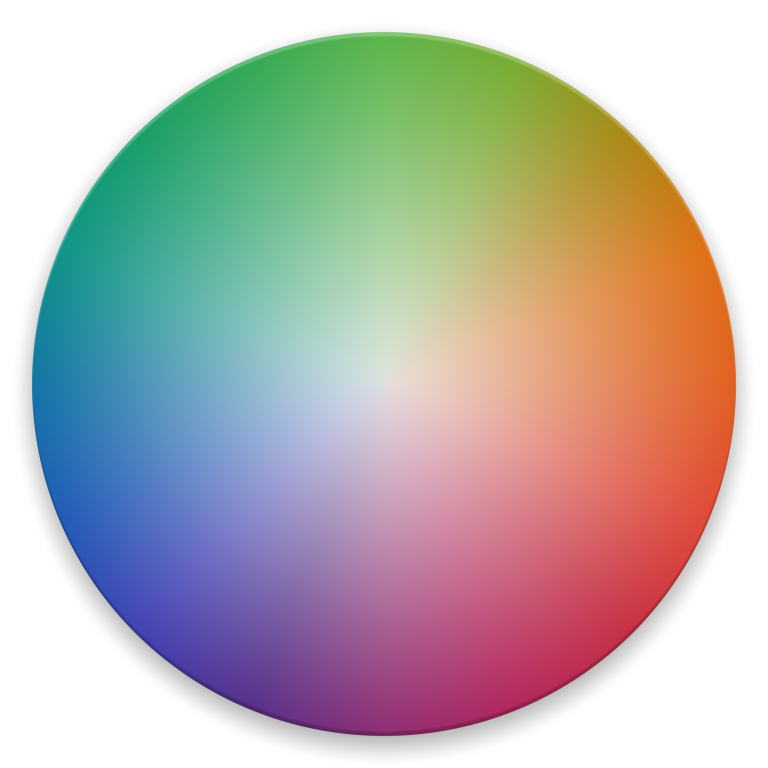
Write a Shadertoy shader that draws this background.

```glsl
#define DISC_RADIUS 0.4583
#define HAZE_TONE 0.93
#define HAZE_AMOUNT 0.95
#define HAZE_FALLOFF 1.1
#define BEVEL_SHIFT 0.0055
#define BEVEL_LIGHT 0.24
#define BEVEL_DARK 0.20
#define SHADOW_DROP 0.013
#define SHADOW_INNER -0.024
#define SHADOW_OUTER 0.029
#define SHADOW_STRENGTH 0.30

const float TAU = 6.2831853;
const int STOPS = 16;

// Rim hues, evenly spaced counterclockwise from the right
const vec3 RIM[STOPS] = vec3[STOPS](
    vec3(0.88, 0.38, 0.13), vec3(0.87, 0.44, 0.08),
    vec3(0.67, 0.53, 0.08), vec3(0.47, 0.67, 0.19),
    vec3(0.36, 0.71, 0.29), vec3(0.20, 0.66, 0.33),
    vec3(0.09, 0.62, 0.41), vec3(0.06, 0.58, 0.53),
    vec3(0.07, 0.46, 0.65), vec3(0.13, 0.36, 0.72),
    vec3(0.26, 0.26, 0.71), vec3(0.34, 0.19, 0.54),
    vec3(0.56, 0.18, 0.45), vec3(0.70, 0.15, 0.36),
    vec3(0.78, 0.19, 0.27), vec3(0.88, 0.29, 0.22));

float discDistance(vec2 p) {
    return length(p) - DISC_RADIUS;
}

vec3 conicColor(vec2 p) {
    // The tiny offset keeps the angle defined at the exact centre
    float turn = fract(atan(p.y, p.x + 1e-6) / TAU) * float(STOPS);
    int i = int(turn) % STOPS;
    return mix(RIM[i], RIM[(i + 1) % STOPS], fract(turn));
}

vec3 wheelColor(vec2 p) {
    float r = length(p) / DISC_RADIUS;
    float haze = HAZE_AMOUNT * pow(max(1.0 - r, 0.0), HAZE_FALLOFF);
    vec3 color = mix(conicColor(p), vec3(HAZE_TONE), haze);
    return color - 0.03 * exp(-8.0 * r);
}

void mainImage(out vec4 fragColor, in vec2 fragCoord) {
    float size = min(iResolution.x, iResolution.y);
    vec2 p = (fragCoord - 0.5 * iResolution.xy) / size;
    float aa = 0.75 / size;

    // Soft shadow dropped onto the white ground
    float shadowDistance = discDistance(p + vec2(0.0, SHADOW_DROP));
    float shadow = 1.0 - smoothstep(SHADOW_INNER, SHADOW_OUTER, shadowDistance);
    vec3 color = vec3(1.0 - SHADOW_STRENGTH * shadow);

    // Wheel with a light upper bevel and a dark lower one
    vec2 shift = vec2(0.0, BEVEL_SHIFT);
    float soft = aa + 0.001;
    float light = smoothstep(-soft, soft, discDistance(p + shift));
    float dark = smoothstep(-soft, soft, discDistance(p - shift));
    vec3 wheel = wheelColor(p);
    wheel = mix(wheel, vec3(1.0), BEVEL_LIGHT * light);
    wheel *= 1.0 - BEVEL_DARK * dark;

    // Smooth disc edge
    float cover = 1.0 - smoothstep(-aa, aa, discDistance(p));
    fragColor = vec4(mix(color, wheel, cover), 1.0);
}
```
